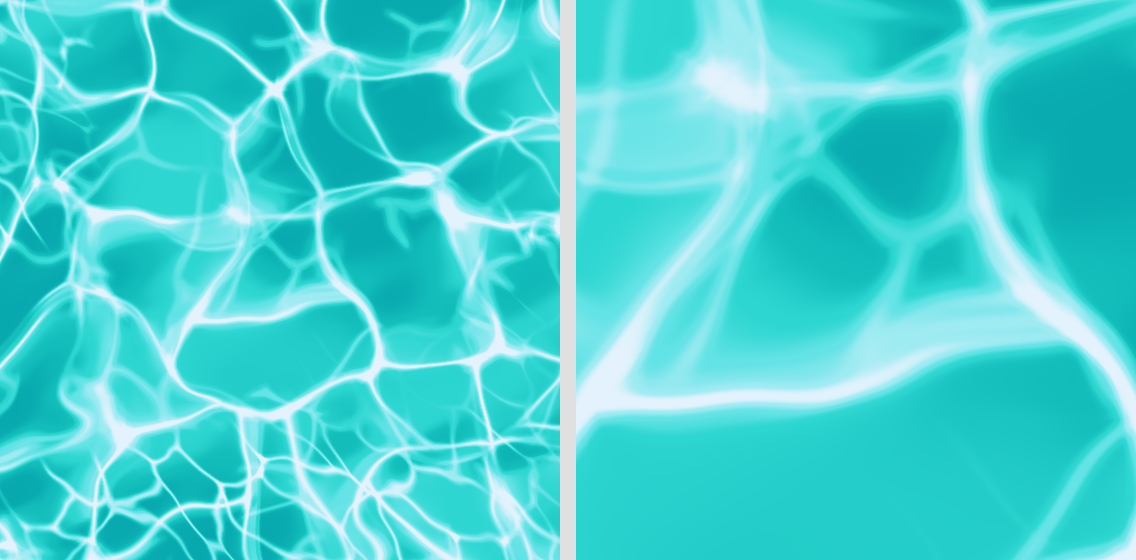
Left: the whole. Right: its middle third, enlarged.
Reproduce this texture procedurally as a WebGL 2 fragment shader.

```glsl
#version 300 es
precision highp float;
// Sunlit pool water: a web of bright caustic lines over turquoise.
// Warped Voronoi borders give the lines; a second, slightly shifted copy
// splits them into ribbons, and a colour ramp turns light into water tones.

uniform vec2 u_resolution;
out vec4 fragColor;

const float CELLS = 5.0;         // main cells across the canvas
const float FAINT_CELLS = 6.3;   // dim background web
const vec2 FINE_CELLS = vec2(7.5, 13.0); // cluster web, along and across
const float WARP = 0.75;         // bend of the lines, in cells
const float SPLIT = 0.62;        // gap between the ribbon borders, in cells
const float LINE_WIDTH = 0.038;  // in cells
const float GLOW_WIDTH = 0.08;   // in cells
const float FAN_WIDTH = 0.22;    // one-sided light fans, in cells
const float NODE_SIZE = 0.24;    // bright knots, in cells
const float VEIL = 0.46;         // light inside the ribbons
const vec3 DEEP  = vec3(0.03, 0.66, 0.685);
const vec3 TEAL  = vec3(0.07, 0.74, 0.73);
const vec3 AQUA  = vec3(0.18, 0.84, 0.82);
const vec3 LIGHT = vec3(0.39, 0.89, 0.90);
const vec3 PALE  = vec3(0.62, 0.92, 0.95);
const vec3 WHITE = vec3(0.89, 0.95, 0.99);

struct Web { float edge; float node; vec2 id; };

// Integer hash, two values in 0..1
vec2 hash2(vec2 cell) {
  uvec2 v = uvec2(ivec2(cell) + 4096);
  v = v * 1664525u + 1013904223u;
  v.x += v.y * 1664525u;
  v.y += v.x * 1664525u;
  v ^= v >> 16u;
  v.x += v.y * 1664525u;
  v.y += v.x * 1664525u;
  v ^= v >> 16u;
  return vec2(v & 65535u) / 65535.0;
}

// Smooth value noise, two channels
vec2 noise2(vec2 p) {
  vec2 i = floor(p), f = p - i;
  f = f * f * f * (f * (f * 6.0 - 15.0) + 10.0);
  vec2 low = mix(hash2(i), hash2(i + vec2(1, 0)), f.x);
  vec2 high = mix(hash2(i + vec2(0, 1)), hash2(i + vec2(1, 1)), f.x);
  return mix(low, high, f.y);
}

vec2 warp(vec2 p) {
  return p + WARP * (noise2(p * 0.9 + 31.0) - 0.5)
           + 0.32 * WARP * (noise2(p * 2.1 + 57.0) - 0.5);
}

// Voronoi web: distance to the border, closeness to a corner, cell id
Web web(vec2 p) {
  vec2 base = floor(p), nearest = vec2(0.0), id = base;
  vec3 d = vec3(9.0);
  for (int y = -1; y <= 1; y++)
  for (int x = -1; x <= 1; x++) {
    vec2 cell = base + vec2(x, y);
    vec2 r = cell + 0.04 + 0.92 * hash2(cell) - p;
    float len = length(r);
    if (len < d.x) { d = vec3(len, d.xy); nearest = r; id = cell; }
    else if (len < d.y) d = vec3(d.x, len, d.y);
    else d.z = min(d.z, len);
  }
  float edge = 9.0;
  for (int y = -2; y <= 2; y++)
  for (int x = -2; x <= 2; x++) {
    vec2 cell = id + vec2(x, y);
    if (x == 0 && y == 0) continue;
    vec2 r = cell + 0.04 + 0.92 * hash2(cell) - p;
    edge = min(edge, dot(0.5 * (nearest + r), normalize(r - nearest)));
  }
  return Web(edge, 1.0 - smoothstep(0.0, NODE_SIZE, d.z - d.x), id);
}

// Bright core of a line, wider near the knots
float core(Web w, float width) {
  float t = w.edge / (width * (1.0 + 0.8 * w.node));
  return exp(-t * t);
}

float screen(float a, float b) {
  return 1.0 - (1.0 - a) * (1.0 - clamp(b, 0.0, 1.0));
}

vec3 waterColor(float l) {
  vec3 c = mix(DEEP, TEAL, smoothstep(0.0, 0.2, l));
  c = mix(c, AQUA, smoothstep(0.2, 0.4, l));
  c = mix(c, LIGHT, smoothstep(0.4, 0.6, l));
  c = mix(c, PALE, smoothstep(0.6, 0.8, l));
  return mix(c, WHITE, smoothstep(0.8, 0.97, l));
}

void main() {
  vec2 uv = gl_FragCoord.xy / u_resolution.y;
  vec2 p = warp(uv * CELLS + 7.0);
  vec2 vary = smoothstep(0.2, 0.8, noise2(uv * 8.0 + 3.0));
  vec2 broad = noise2(uv * 3.1 + 19.0);

  // Soft light of the pool floor with slanted streaks
  vec2 slant = vec2(uv.x + 0.6 * uv.y, uv.y - 0.6 * uv.x) * vec2(4.0, 11.0);
  float streak = noise2(slant + p * 0.5).x;
  float light = 0.38 * smoothstep(0.35, 0.85, 0.6 * broad.x + 0.4 * streak);

  // Main web and its shifted copy, with ribbons and fans of light
  Web a = web(p);
  Web b = web(p + SPLIT * (noise2(uv * 5.0 + 43.0) - 0.5));
  float between = distance(a.id, b.id) > 0.5 ? 1.0 : 0.0;
  float inner = smoothstep(0.0, 0.08, min(a.edge, b.edge));
  light = screen(light, VEIL * between * inner * (0.25 + vary.y));
  float fan = smoothstep(0.35, 1.0, hash2(a.id + 300.0).x) * smoothstep(0.3, 0.7, streak);
  fan *= smoothstep(0.0, 0.06, a.edge) * exp(-a.edge / FAN_WIDTH);
  light = screen(light, 0.75 * fan);
  light = screen(light, (0.04 + 0.3 * broad.y) * exp(-a.edge / GLOW_WIDTH));
  light = screen(light, core(a, LINE_WIDTH * mix(0.75, 1.2, vary.y)) * mix(0.35, 1.0, vary.x));
  light = screen(light, core(b, LINE_WIDTH * 0.9) * mix(0.85, 0.2, vary.x));
  light = screen(light, a.node * sqrt(a.node) * mix(0.2, 1.3, vary.y));

  // Dim web below and stretched fine web in clusters
  Web faint = web(warp(uv * FAINT_CELLS + 90.0));
  light = screen(light, core(faint, 0.055) * 0.45 * smoothstep(0.3, 0.9, vary.y));
  float cluster = smoothstep(0.5, 0.7, noise2(uv * 2.8 + 11.0).y);
  vec2 along = vec2(uv.x - uv.y, uv.x + uv.y) * 0.707;
  Web fine = web(warp(along * FINE_CELLS + 150.0));
  float fineLight = core(fine, 0.055) * mix(0.25, 0.85, vary.x) + 0.7 * fine.node * vary.y;
  light = screen(light, cluster * fineLight);

  fragColor = vec4(waterColor(light), 1.0);
}
```
